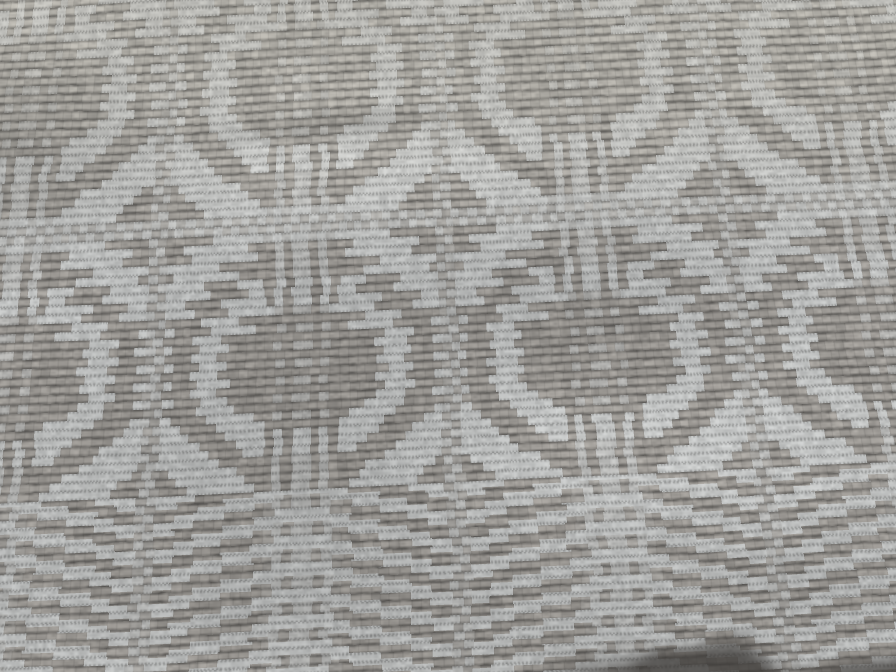
Write a Shadertoy shader that draws this pattern.

```glsl
// Woven bedspread: stepped octagonal medallions, corner diamonds and a chevron hem.
// A mild perspective maps the canvas to cloth; motifs snap to a thread grid,
// then ribs, fine stitches, uneven yarn and soft folds shade the weave.

const float THREADS = 32.0;            // ribs and columns per repeat
const float STITCHES = 80.0;           // fine stitches per repeat
const float DISC = 0.265;              // medallion radii, in repeats
const float RING_IN = 0.370;
const float RING_OUT = 0.465;
const float FLATTEN = 1.11;            // medallions are a little wider than tall
const float CORNER_CUT = 0.735;        // how far the octagon corners are cut
const float DIAMOND = 0.215;
const float COMB = 0.125;              // half width of the dashed centre bands
const float COMB_END = 0.30;
const float HEM = 0.93;                // start of the chevron hem
const float HEM_RATE = 10.5;
const float REPEAT_HEIGHT = 0.42;
const float TILT = 0.045;
const vec3 WHITE_YARN = vec3(0.750, 0.757, 0.755);
const vec3 TAUPE_YARN = vec3(0.622, 0.609, 0.590);
const vec3 FADED_YARN = vec3(0.690, 0.680, 0.652);
const vec3 SHADOW = vec3(0.235, 0.225, 0.215);
const int SAMPLES = 3;                 // per axis, for smooth edges

float hash(vec2 p) {
    vec3 q = fract(p.xyx * 0.1031);
    q += dot(q, q.yzx + 33.33);
    return fract((q.x + q.y) * q.z);
}

float noise(vec2 p) {
    vec2 i = floor(p), f = fract(p);
    f = f * f * (3.0 - 2.0 * f);
    return mix(mix(hash(i), hash(i + vec2(1, 0)), f.x),
               mix(hash(i + vec2(0, 1)), hash(i + vec2(1, 1)), f.x), f.y);
}

// Canvas (x, depth from the top) to cloth; seams fall on whole numbers.
vec2 toCloth(vec2 p) {
    float u = (p.x - 0.646 - 0.045 * p.y) / (0.389 + 0.099 * p.y);
    float v = (p.y + TILT * (p.x - 0.667) - 0.325) / REPEAT_HEIGHT;
    float ripple = noise(p * vec2(4.0, 6.0)) - 0.5;
    return vec2(u, v) + ripple * vec2(0.010, 0.014);
}

// 1 where taupe yarn lies on top, 0 where white does.
float motif(vec2 cloth) {
    vec2 cell = floor(cloth * THREADS);
    vec2 middle = (cell + 0.5) / THREADS;
    vec2 d = abs(fract(middle) - 0.5);
    float oddRow = mod(cell.y, 2.0);
    float oddColumn = mod(floor(d.x * THREADS), 2.0);
    float checker = mod(cell.x + cell.y, 2.0);
    float seamStart = 0.5 - 1.0 / THREADS;
    bool comb = d.x < COMB;

    // Dotted seams between the repeats
    if (d.x > seamStart) return 0.2 + 0.55 * checker;

    // Hem: stepped stripes falling away from each medallion's axis
    if (middle.y > HEM) {
        float stripe = step(fract(cloth.y * HEM_RATE - floor(d.x * 12.0) * 0.27), 0.50);
        return comb ? stripe * (0.25 + 0.6 * oddColumn) : stripe;
    }
    if (d.y > seamStart) return 0.1 + 0.45 * checker;

    // Two-rib steps, with alternate rows fringed
    vec2 s = vec2(d.x + (oddRow - 0.5) * 0.034,
                  (floor(d.y * THREADS * 0.5) + 0.5) * 2.0 / THREADS);
    vec2 e = s * vec2(1.0, FLATTEN);
    float octagon = max(max(e.x, e.y), (e.x + e.y) * CORNER_CUT);
    float ring = step(RING_IN, octagon) * step(octagon, RING_OUT);
    float disc = step(octagon, DISC);
    float diamond = step(1.0 - DIAMOND, s.x + s.y);

    // Dashed bands above and below, pale specks in the heart
    if (comb) {
        disc *= 1.0 - 0.6 * (1.0 - oddColumn) * oddRow;
        if (d.y > 0.22) disc = oddColumn * step(d.y, COMB_END);
        ring *= 0.25 + 0.75 * oddColumn;
        float trail = 0.3 * oddColumn * step(RING_OUT, octagon);
        return max(max(disc, ring), trail);
    }
    return max(max(ring, disc), diamond);
}

vec3 weave(vec2 p) {
    vec2 cloth = toCloth(p);
    float row = floor(cloth.y * THREADS);
    cloth.x += (noise(vec2(cloth.x * 14.0, row * 3.7)) - 0.5) * 0.022;
    vec2 cell = floor(cloth * THREADS);
    float taupe = motif(cloth);

    // Yarn colour, faded toward the far edge
    float near = smoothstep(0.0, 0.45, p.y);
    vec3 yarn = mix(FADED_YARN, TAUPE_YARN, near);
    vec3 white = WHITE_YARN * mix(vec3(0.99, 0.98, 0.96), vec3(1.0), near);
    vec3 color = mix(white, yarn, taupe);

    // Rounded ribs: deep between taupe tufts, pricked with stitches on white
    float across = fract(cloth.y * THREADS);
    float groove = 1.0 - smoothstep(0.0, 0.36, min(across, 1.0 - across));
    float stitch = smoothstep(0.35, 0.65, abs(fract(cloth.x * STITCHES) - 0.5) * 2.0);
    float depth = 0.16 + 0.24 * noise(vec2(cloth.x * 45.0, row));
    color *= 1.0 - groove * mix(0.06 + 0.16 * stitch, depth, taupe);
    float tuft = abs(fract(cloth.x * THREADS) - 0.5) * 2.0;
    color *= 1.0 - 0.06 * taupe * smoothstep(0.7, 1.0, tuft);

    // Uneven yarn and fuzz
    color *= 1.0 + (hash(cell) - 0.5) * mix(0.04, 0.11, taupe);
    color *= 1.0 + (noise(p * vec2(150.0, 220.0)) - 0.5) * 0.13;

    // Soft folds, one long crease and the shaded near corner
    float fold = noise(p * vec2(2.2, 4.5) + 7.0) - 0.5;
    float creaseLine = (p.y - 0.19 + 0.08 * (p.x - 0.45)) / 0.022;
    float creaseSpan = (p.x - 0.48) / 0.18;
    float crease = exp(-creaseLine * creaseLine - creaseSpan * creaseSpan);
    color *= 1.0 + 0.16 * fold - 0.14 * crease;
    float edge = p.y + 0.06 * (noise(p * 11.0) - 0.5);
    float shade = smoothstep(0.950, 0.995, edge) * smoothstep(0.78, 0.92, p.x);
    return mix(color, SHADOW, 0.75 * shade);
}

void mainImage(out vec4 fragColor, in vec2 fragCoord) {
    vec3 sum = vec3(0.0);
    for (int k = 0; k < SAMPLES * SAMPLES; k++) {
        vec2 offset = (vec2(k % SAMPLES, k / SAMPLES) + 0.5) / float(SAMPLES) - 0.5;
        vec2 p = (fragCoord + offset) / iResolution.y;
        sum += weave(vec2(p.x, 1.0 - p.y));
    }
    fragColor = vec4(sum / float(SAMPLES * SAMPLES), 1.0);
}
```
